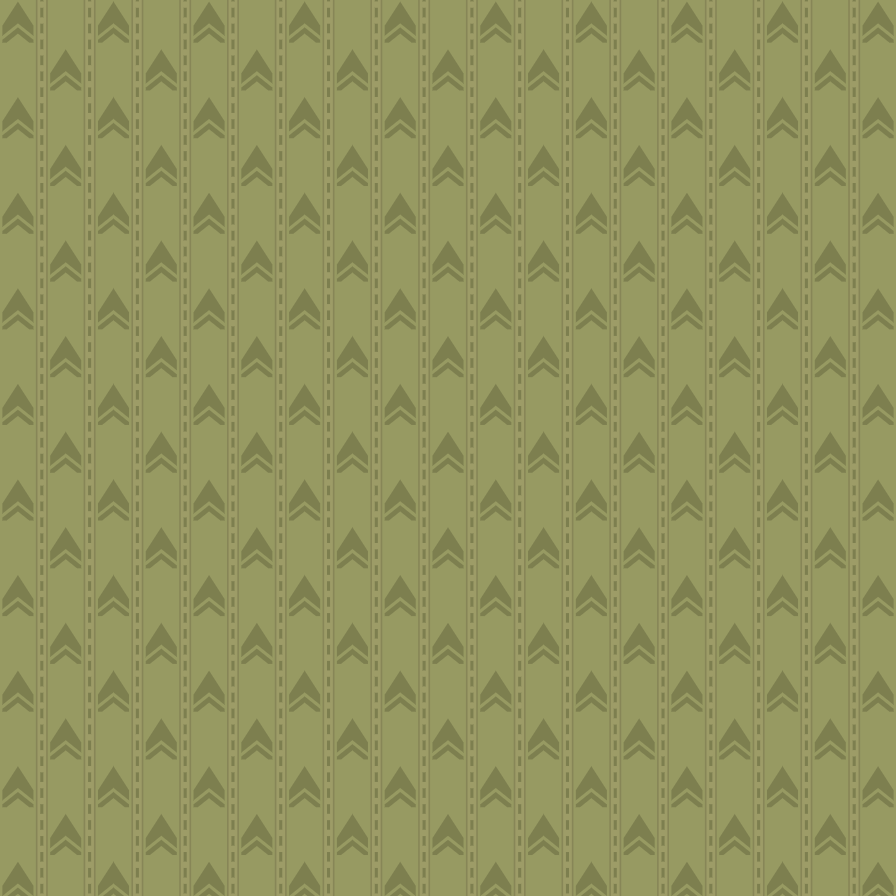
This pattern is drawn by a three.js fragment shader. Its source:

```glsl
varying vec2 vUv;

#define COLUMNS 18.75
#define ARROW_HALF_WIDTH 0.325
#define ARROW_LENGTH 0.86
#define TIP_SLOPE 1.55
#define NOTCH_SLOPE 0.8
#define RAIL_OFFSET 0.108
#define RAIL_HALF_WIDTH 0.017
#define DASH_HALF_SIZE vec2(0.032, 0.1)
#define GROUND_COLOR vec3(0.592, 0.604, 0.386)
#define BAND_COLOR vec3(0.615, 0.61, 0.405)
#define RAIL_COLOR vec3(0.53, 0.525, 0.34)
#define ARROW_COLOR vec3(0.49, 0.497, 0.31)

// Antialiased coverage of a signed distance, negative inside.
float coverage(float dist, float pixel) {
  return clamp(0.5 - dist / pixel, 0.0, 1.0);
}

// Distance below a symmetric sloping roof with its peak at the given depth.
float belowRoof(vec2 p, float peak, float slope) {
  return (p.y - peak - slope * p.x) / length(vec2(1.0, slope));
}

// Pointed head with a notched base, followed by a clipped chevron.
float arrowDistance(vec2 p) {
  float head = max(-belowRoof(p, 0.0, TIP_SLOPE), belowRoof(p, 0.456, NOTCH_SLOPE));
  float chevron = max(-belowRoof(p, 0.54, NOTCH_SLOPE), belowRoof(p, 0.67, NOTCH_SLOPE));
  chevron = max(chevron, p.y - ARROW_LENGTH);
  return max(min(head, chevron), p.x - ARROW_HALF_WIDTH);
}

float dashDistance(float across, float depth) {
  float along = abs(fract(3.0 * (depth - 0.23) + 0.5) - 0.5) / 3.0;
  vec2 d = vec2(across, along) - DASH_HALF_SIZE;
  return max(d.x, d.y);
}

void main() {
  vec2 p = (vUv - 0.5) * COLUMNS;
  float pixel = max(fwidth(p.x), fwidth(p.y));

  // Alternate columns are shifted by half the vertical period.
  float column = floor(p.x + 0.5);
  float across = abs(p.x - column);
  float depth = mod(0.842 - p.y + column, 2.0) - 0.5;
  float stripe = 0.5 - across;

  // Stitched bands between the columns
  vec3 color = mix(GROUND_COLOR, BAND_COLOR, coverage(stripe - RAIL_OFFSET, pixel));
  float rail = abs(stripe - RAIL_OFFSET) - RAIL_HALF_WIDTH;
  color = mix(color, RAIL_COLOR, coverage(rail, pixel));
  color = mix(color, ARROW_COLOR, coverage(dashDistance(stripe, depth), pixel));

  // Arrows
  float arrow = arrowDistance(vec2(across, depth));
  color = mix(color, ARROW_COLOR, coverage(arrow, pixel));

  gl_FragColor = vec4(color, 1.0);
}
```
